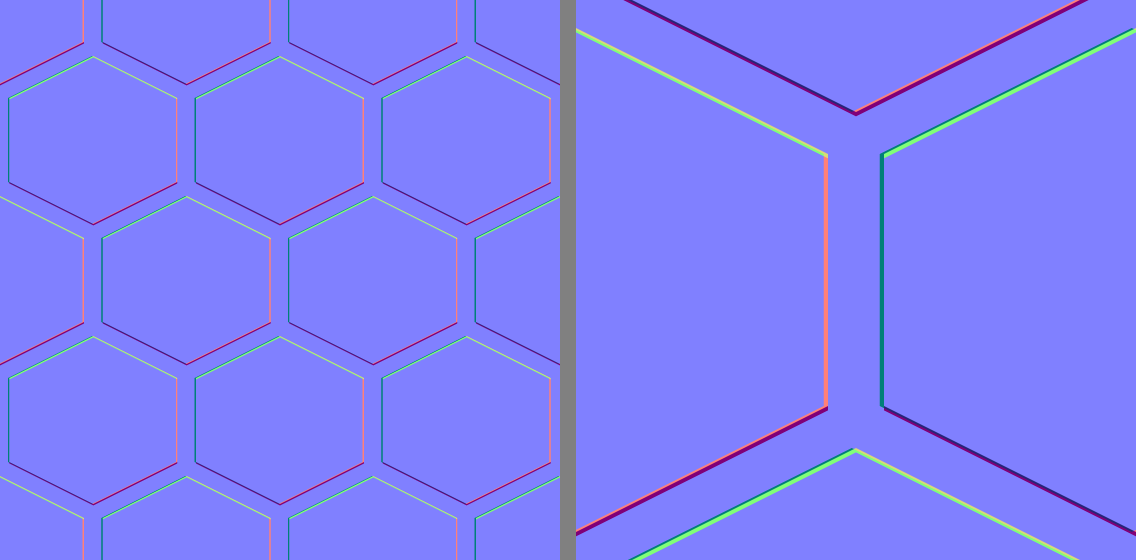
Left, the full canvas; right, a detail of the centre.
A WebGL 2 fragment shader for this texture map:

```glsl
#version 300 es
precision highp float;

#define COLUMNS 3.0        // hexagons across
#define ROW_PAIRS 2.0      // staggered row pairs down
#define HEX_RADIUS 0.45    // half width, in cell widths
#define STEP 0.0026        // height sampling distance, in canvas units
#define FACET_Z -0.06      // normal z on the bevels
#define SAMPLES 4          // antialiasing samples per axis

uniform vec2 u_resolution;
out vec4 fragColor;

// Row pair height in cell widths
const vec2 PERIOD = vec2(1.0, 1.5);

// Signed distance-like field of a pointy-topped hexagon with 1:2 slopes
float hexField(vec2 p) {
    p = abs(p);
    return max(p.x, p.y + 0.5 * p.x) - HEX_RADIUS;
}

// Offset from the nearest centre of a repeating lattice
vec2 wrapCentred(vec2 p) {
    return (fract(p / PERIOD + 0.5) - 0.5) * PERIOD;
}

// Raised plates: 1 on a hexagon, 0 in the grooves
float plateHeight(vec2 uv) {
    vec2 p = uv * vec2(COLUMNS, ROW_PAIRS) * PERIOD;
    float evenRows = hexField(wrapCentred(p));
    float oddRows = hexField(wrapCentred(p - 0.5 * PERIOD));
    return step(min(evenRows, oddRows), 0.0);
}

// Normal from forward differences of the height
vec3 plateNormal(vec2 uv) {
    float here = plateHeight(uv);
    vec2 slope = vec2(here - plateHeight(uv + vec2(STEP, 0.0)),
                      here - plateHeight(uv + vec2(0.0, STEP)));
    float steepness = length(slope);
    return steepness > 0.0 ? vec3(slope / steepness, FACET_Z) : vec3(0.0, 0.0, 1.0);
}

void main() {
    // Average the encoded normals over the pixel area
    vec3 normalSum = vec3(0.0);
    for (int j = 0; j < SAMPLES; j++) {
        for (int i = 0; i < SAMPLES; i++) {
            vec2 jitter = (vec2(i, j) + 0.5) / float(SAMPLES) - 0.5;
            normalSum += plateNormal((gl_FragCoord.xy + jitter) / u_resolution);
        }
    }
    vec3 normal = normalSum / float(SAMPLES * SAMPLES);
    fragColor = vec4(0.5 + 0.5 * normal, 1.0);
}
```
